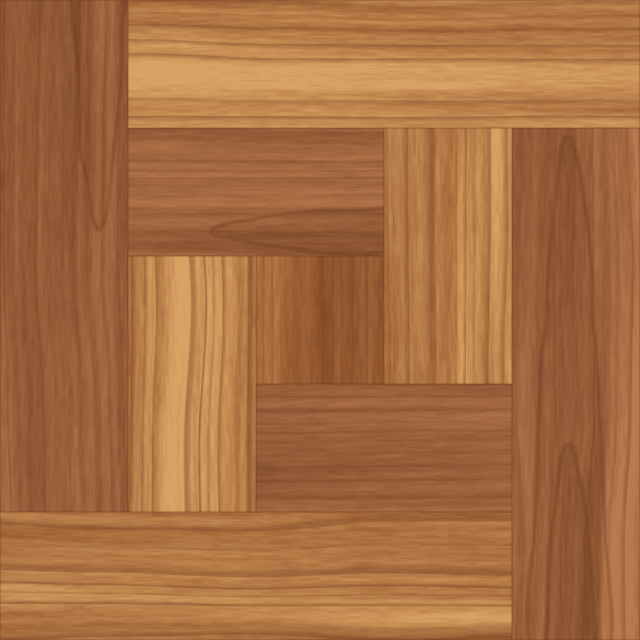
Write a Shadertoy shader that draws this texture.

```glsl
// Wooden parquet: two pinwheel rings of planks around a square centre block.
// Each plank is rotated into one local frame (u along, v across the grain),
// then shaded with stretched noise, growth lines and arched heartwood figures.

#define TILES 1.0
#define SEAM_WIDTH 0.014
#define ARCH_WIDTH 0.16
#define ARCH_SPACING 2.4
#define FIBRE_STRENGTH 0.55
#define SEED 3.7
#define RED_DARK vec3(0.53, 0.315, 0.185)
#define RED_LIGHT vec3(0.69, 0.45, 0.285)
#define GOLD_DARK vec3(0.64, 0.40, 0.22)
#define GOLD_LIGHT vec3(0.83, 0.615, 0.375)
#define LINE_COLOR vec3(0.40, 0.22, 0.11)

float hash(vec2 p) {
    return fract(sin(dot(p, vec2(127.1, 311.7))) * 43758.5453);
}

float noise(vec2 p) {
    vec2 i = floor(p), f = fract(p);
    f = f * f * (3.0 - 2.0 * f);
    return mix(mix(hash(i), hash(i + vec2(1, 0)), f.x),
               mix(hash(i + vec2(0, 1)), hash(i + vec2(1, 1)), f.x), f.y);
}

// Irregularly spaced growth lines: a slow rise and a sharp end
float growthLines(float v, float frequency, float seed) {
    float phase = v * frequency + 2.0 * noise(vec2(v * 4.0, seed));
    float s = fract(phase);
    float strength = 0.3 + 0.7 * hash(vec2(floor(phase), seed));
    return strength * smoothstep(0.55, 0.92, s) * (1.0 - smoothstep(0.92, 1.0, s));
}

// Nested parabolic arches: x = outline, y = interior
vec2 archFigure(float advance, float offset, int count) {
    vec2 figure = vec2(0.0);
    float x = offset / ARCH_WIDTH;
    for (int j = 0; j < count; j++) {
        float level = advance + ARCH_SPACING * float(j) - x * x;
        float d = level / length(vec2(1.0, 2.0 * x / ARCH_WIDTH));
        figure.x = max(figure.x, 1.0 - smoothstep(0.0, 0.03, abs(d)));
        figure.y += 0.5 * smoothstep(-0.01, 0.02, d);
    }
    return figure;
}

vec3 parquet(vec2 uv) {
    // Ring and plank layout, five cells across a tile
    vec2 p = fract(uv * TILES) * 5.0 - 2.5;
    float ring = min(floor(max(abs(p.x), abs(p.y)) + 0.5), 2.0);
    bool outer = ring > 1.5, centre = ring < 0.5;
    vec2 q = centre ? p.yx : vec2(outer ? p.x : -p.x, p.y);
    int side = 0;
    if (!centre) {
        for (; side < 3; side++) {
            if (q.y > ring - 0.5 && q.x > 0.5 - ring) break;
            q = vec2(-q.y, q.x);
        }
    }
    float k = float(side), u = q.x, v = centre ? q.y : q.y - ring;
    float seed = SEED + 11.3 * ring + 5.1 * k;
    bool gold = !centre && (side + int(ring)) % 2 == 0;

    // Grain: broad bands, medium streaks, fine fibres
    float wander = 0.07 * ring * (noise(vec2(u * 0.9 + seed, v * 1.5)) - 0.5);
    float w = v + wander;
    float broad = noise(vec2(u * 0.25 + seed, w * 5.0 + seed));
    float streak = noise(vec2(u * 0.5 - seed, w * 22.0 + seed));
    float fibre = noise(vec2(u * 5.0 + seed, v * 55.0 + seed));
    float pores = noise(vec2(u * 13.0 - seed, v * 85.0));
    float tone = 0.5 + 0.75 * (broad - 0.5) + 0.5 * (streak - 0.5)
               + FIBRE_STRENGTH * (0.5 * fibre + 0.5 * pores - 0.5);
    float lines = growthLines(w, gold ? 7.0 : 9.0, seed);
    float lineMix = lines * (gold ? 0.48 : 0.28);

    if (gold) {
        // Pale band, and a duller lower board
        float band = (w + 0.1 - 0.17 * k) * 6.0;
        tone += 0.4 * exp(-band * band);
        if (outer && side == 2) tone -= 0.3;
    } else if (!centre && (outer || side == 0)) {
        // Heartwood arches opening towards one end
        float middle = outer ? 0.06 - 0.11 * k : -0.31;
        float tip = outer ? 1.1 - 0.13 * k : 0.85;
        float advance = (u - tip) * (outer ? 1.0 : -1.0);
        float wobble = 0.04 * (noise(vec2(u * 3.0, v * 6.0 + seed)) - 0.5);
        vec2 figure = archFigure(advance, v - middle + wobble, side == 1 ? 2 : 1);
        tone -= 0.3 * figure.y;
        lineMix = max(lineMix, 0.38 * figure.x);
        // Sapwood along one edge
        if (side == 1) tone += 0.5 * smoothstep(0.2, 0.25, w);
    }

    vec3 color = gold ? mix(GOLD_DARK, GOLD_LIGHT, clamp(tone, -0.2, 1.1))
                      : mix(RED_DARK, RED_LIGHT, clamp(tone, -0.2, 1.2));
    if (centre) color *= vec3(1.02, 1.0, 0.9);
    color = mix(color, LINE_COLOR, lineMix);

    // Thin seam around the plank
    float endGap = max(ring, 0.5) - abs(u - (centre ? 0.0 : 0.5));
    float gap = min(endGap, 0.5 - abs(v));
    return mix(color, LINE_COLOR, 0.35 * (1.0 - smoothstep(0.0, SEAM_WIDTH, gap)));
}

void mainImage(out vec4 fragColor, in vec2 fragCoord) {
    // Four samples per pixel smooth all edges
    vec3 sum = vec3(0.0);
    for (int i = 0; i < 4; i++) {
        vec2 offset = vec2(i % 2, i / 2) * 0.5 - 0.25;
        sum += parquet((fragCoord + offset) / iResolution.xy);
    }
    fragColor = vec4(sum * 0.25, 1.0);
}
```
